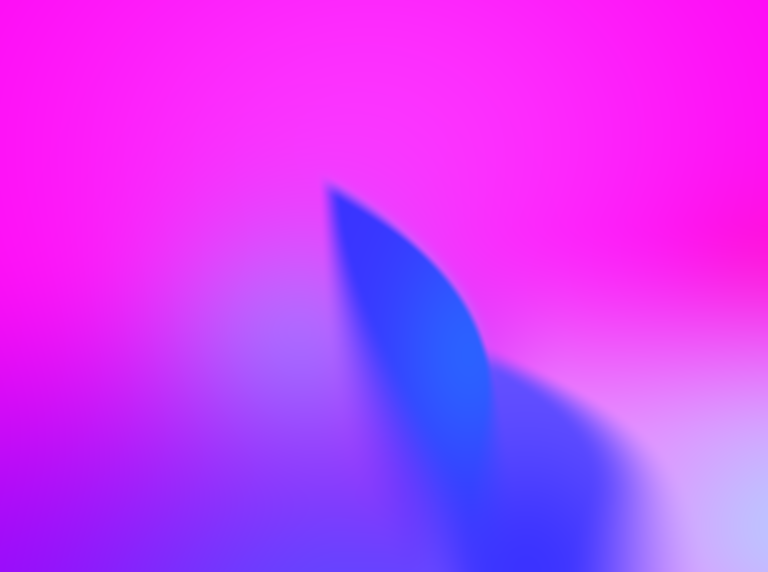
Reproduce this background procedurally as a WebGL 1 fragment shader.

```glsl
precision highp float;

uniform vec2 u_resolution;

const vec3 HOT_MAGENTA = vec3(1.0, 0.0, 0.95);
const vec3 MAGENTA = vec3(0.99, 0.20, 1.0);
const vec3 ROSE = vec3(1.0, 0.07, 0.82);
const vec3 LAVENDER = vec3(0.72, 0.45, 1.0);
const vec3 PURPLE = vec3(0.60, 0.04, 0.98);
const vec3 VIOLET = vec3(0.38, 0.27, 1.0);
const vec3 ORCHID = vec3(0.90, 0.55, 1.0);
const vec3 PALE = vec3(0.74, 0.77, 1.0);
const vec3 PERIWINKLE = vec3(0.40, 0.32, 1.0);
const vec3 INDIGO = vec3(0.23, 0.20, 1.0);
const vec3 AZURE = vec3(0.17, 0.38, 1.0);

// Elliptical gaussian falloff
float glow(vec2 p, vec2 center, vec2 radius) {
  vec2 q = (p - center) / radius;
  return exp(-dot(q, q));
}

float falling(float low, float high, float x) {
  return 1.0 - smoothstep(low, high, x);
}

float softMask(float dist, float blur) {
  return smoothstep(-blur, blur, dist);
}

// Approximate distance inside a curved right edge; size is (width, drop)
float outerDistance(vec2 p, vec2 tip, vec2 size, float power) {
  float u = max((p.y - tip.y + size.y) / size.y, 0.0);
  float edge = tip.x + size.x * (1.0 - pow(u, power));
  float slope = size.x * power / size.y * pow(u, power - 1.0);
  return (edge - p.x) / sqrt(1.0 + slope * slope);
}

// Approximate distance inside a parabolic left edge
float innerDistance(vec2 p, vec2 tip, float lean, float bend) {
  float t = max(tip.y - p.y, 0.0);
  float slope = lean + 2.0 * bend * t;
  return (p.x - tip.x - (lean + bend * t) * t) / sqrt(1.0 + slope * slope);
}

vec3 backdrop(vec2 p) {
  vec3 color = mix(HOT_MAGENTA, MAGENTA, glow(p, vec2(0.65, 0.75), vec2(0.65, 0.5)));
  color = mix(color, ROSE, 0.7 * glow(p, vec2(1.37, 0.54), vec2(0.18, 0.14)));

  // Lavender light fading into violet on the left
  color = mix(color, LAVENDER, 0.95 * glow(p, vec2(0.52, 0.39), vec2(0.24, 0.23)));
  vec3 floorColor = mix(PURPLE, VIOLET, smoothstep(-0.1, 0.6, p.x));
  float floorAmount = falling(-0.08, 0.58, p.y) * falling(0.75, 1.05, p.x);
  color = mix(color, floorColor, floorAmount);

  // Orchid haze and pale corner on the right
  float haze = falling(0.2, 0.62, p.y) * smoothstep(0.7, 1.0, p.x);
  color = mix(color, ORCHID, haze);
  return mix(color, PALE, glow(p, vec2(1.4, 0.08), vec2(0.24, 0.2)));
}

vec3 addBackPetal(vec3 color, vec2 p) {
  vec2 tip = vec2(0.853, 0.375);
  float dist = outerDistance(p, tip, vec2(0.262, 0.26), 2.3);
  float blur = mix(0.022, 0.13, smoothstep(0.0, 0.4, tip.y - p.y));
  float mask = softMask(dist, blur) * smoothstep(0.72, 0.86, p.x);
  vec3 fill = mix(PERIWINKLE, INDIGO, glow(p, vec2(0.92, 0.0), vec2(0.2, 0.22)));
  return mix(color, fill, mask);
}

vec3 addFrontPetal(vec3 color, vec2 p) {
  vec2 tip = vec2(0.575, 0.675);
  float drop = tip.y - p.y;
  float outer = outerDistance(p, tip, vec2(0.287, 0.422), 2.6);
  float inner = innerDistance(p, tip, 0.06, 0.43);

  // The outer edge is crisp in the middle and dissolves below
  float outerBlur = 0.008 + 0.008 * falling(0.0, 0.12, drop)
                  + 0.04 * smoothstep(0.3, 0.6, drop);
  float innerBlur = mix(0.02, 0.1, smoothstep(0.0, 0.65, drop));
  float mask = softMask(outer, outerBlur) * softMask(inner, innerBlur);

  // Faint luminous rim
  float rim = exp(-pow(outer / 0.014, 2.0)) * softMask(inner, 0.03);
  color = mix(color, LAVENDER, 0.45 * rim * falling(0.2, 0.36, drop));

  vec3 fill = mix(INDIGO, AZURE, glow(p, vec2(0.82, 0.38), vec2(0.14, 0.22)));
  return mix(color, fill, mask);
}

void main() {
  vec2 p = gl_FragCoord.xy / u_resolution.y;
  vec3 color = backdrop(p);
  color = addBackPetal(color, p);
  color = addFrontPetal(color, p);
  gl_FragColor = vec4(color, 1.0);
}
```
